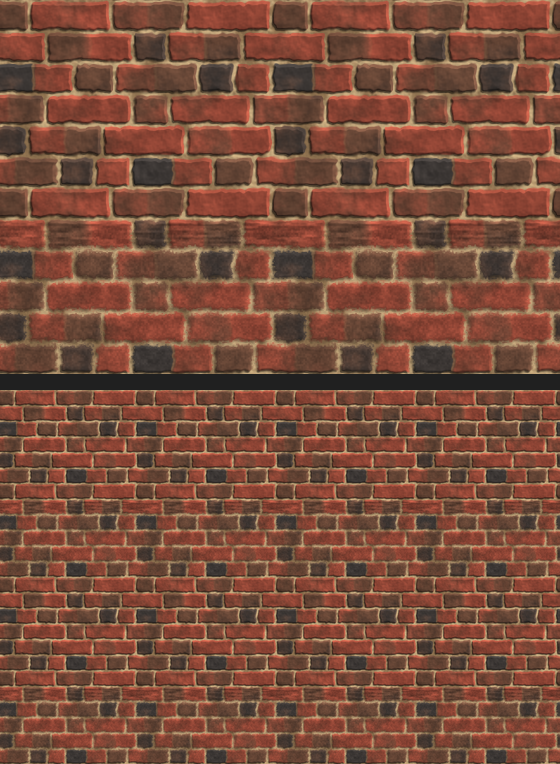
Top: one tile. Bottom: repeated 2 by 2.
Write a WebGL 1 fragment shader that draws this texture.

```glsl
precision highp float;
// Weathered brick wall: two by two repeats of a six-course bond in sandy mortar.
uniform vec2 u_resolution;

// One unit is one course; a repeat is 9 units wide and 6 courses high.
const vec2 REPEAT = vec2(9.0, 6.0);
const vec2 REPEATS = vec2(2.0, 2.0);
const float JOINT = 0.066;
const float CORNER = 0.09;
const vec2 TO_LIGHT = vec2(0.045, 0.06);

const vec3 SLATE = vec3(0.23, 0.21, 0.20);
const vec3 BROWN = vec3(0.38, 0.26, 0.20);
const vec3 RED = vec3(0.54, 0.26, 0.20);
const vec3 SAND = vec3(0.77, 0.66, 0.49);
const vec3 DIRT = vec3(0.54, 0.43, 0.30);

float hash(vec2 p) {
  vec3 q = fract(p.xyx * vec3(0.1031, 0.1030, 0.0973));
  q += dot(q, q.yzx + 33.33);
  return fract((q.x + q.y) * q.z);
}

// Value noise that wraps with the repeat; whole-number cells per unit.
float noise(vec2 p, vec2 cells) {
  vec2 period = REPEAT * cells;
  vec2 i = floor(p * cells);
  vec2 f = fract(p * cells);
  f = f * f * (3.0 - 2.0 * f);
  vec2 a = mod(i, period);
  vec2 b = mod(i + 1.0, period);
  return mix(mix(hash(a), hash(vec2(b.x, a.y)), f.x),
             mix(hash(vec2(a.x, b.y)), hash(b), f.x), f.y);
}

float fbm(vec2 p) {
  float sum = 0.0;
  float amplitude = 0.46;
  float cells = 2.0;
  for (int i = 0; i < 4; i++) {
    sum += amplitude * noise(p, vec2(cells));
    amplitude *= 0.6;
    cells *= 2.0;
  }
  return sum;
}

// Irregular joints: shift the wall a little before laying the bricks.
vec2 wobble(vec2 p) {
  vec2 broad = vec2(noise(p, vec2(2.0)), noise(p + 4.3, vec2(2.0)));
  vec2 chips = vec2(noise(p, vec2(7.0)), noise(p + 2.7, vec2(7.0)));
  return p + 0.07 * (broad - 0.5) + 0.07 * (chips - 0.5);
}

// Returns depth inside the brick, its tone, and the seam between its halves.
vec3 brick(vec2 p) {
  float row = floor(REPEAT.y * REPEATS.y - p.y) + 0.5;
  float course = mod(row, 3.0);
  float x = p.x - 0.5 * REPEAT.x * floor(row / 3.0);
  vec4 starts = vec4(0.96, 3.59, 5.95, 8.74);
  vec4 left = vec4(0.88, 0.72, 1.0, 0.66);
  vec4 right = vec4(0.94, 0.5, 1.0, 0.6);
  if (course > 2.0) {
    starts = vec4(2.39, 3.68, 6.38, 8.72);
    left = vec4(0.42, 0.8, 0.28, 0.0);
    right = vec4(0.42, 0.52, 0.9, 0.92);
  } else if (course > 1.0) {
    starts = vec4(1.52, 4.27, 5.39, 7.80);
    left = vec4(0.7, 0.22, 0.9, 0.95);
    right = vec4(0.95, 0.22, 0.5, 0.97);
  }
  // The nearest joint to the left begins the current brick.
  float along = REPEAT.x;
  float width = 1.0;
  vec2 tones = vec2(0.0);
  for (int i = 0; i < 4; i++) {
    float offset = mod(x - starts.x, REPEAT.x);
    if (offset < along) {
      along = offset;
      width = mod(starts.y - starts.x, REPEAT.x);
      tones = vec2(left.x, right.x);
    }
    starts = starts.yzwx;
    left = left.yzwx;
    right = right.yzwx;
  }
  // One stretcher in the third course is cut into two headers.
  if (course > 2.0 && abs(width - 2.34) < 0.1) {
    width *= 0.5;
    tones = vec2(along < width ? tones.x : tones.y);
    along = mod(along, width);
  }
  float middle = along - 0.5 * width;
  vec2 q = abs(vec2(middle, fract(p.y) - 0.5)) - 0.5 * vec2(width, 1.0) + JOINT + CORNER;
  float depth = CORNER - length(max(q, 0.0)) - min(max(q.x, q.y), 0.0);
  float tone = mix(tones.x, tones.y, smoothstep(-0.12, 0.12, middle));
  float seam = abs(tones.y - tones.x) * (1.0 - smoothstep(0.0, 0.07, abs(middle)));
  return vec3(depth, tone, seam);
}

float height(vec2 p, float depth, float softness) {
  return smoothstep(-softness, 0.05 + softness, depth) + 0.8 * fbm(p);
}

vec3 brickColour(float tone) {
  return mix(mix(SLATE, BROWN, smoothstep(0.0, 0.5, tone)), RED, smoothstep(0.5, 1.0, tone));
}

void main() {
  vec2 p = gl_FragCoord.xy / u_resolution * REPEAT * REPEATS;

  // The lower courses are blurred and speckled, one of them streaked.
  float worn = smoothstep(5.1, 4.5, p.y) * smoothstep(0.0, 0.4, p.y);
  float streaked = smoothstep(3.9, 4.2, p.y) * smoothstep(5.1, 4.8, p.y);
  float softness = mix(0.03, 0.07, worn);
  float speckle = noise(p, vec2(18.0)) - 0.5;
  float streak = noise(p, vec2(2.0, 14.0)) - 0.5;

  vec3 here = brick(wobble(p));
  vec3 toward = brick(wobble(p + TO_LIGHT));
  float depth = here.x + 0.09 * worn * speckle;
  float slope = height(p, here.x, softness) - height(p + TO_LIGHT, toward.x, softness);
  float grain = fbm(p + 3.1);
  float stain = noise(p + 1.7, vec2(1.0)) - 0.5;

  vec3 clay = brickColour(clamp(here.y + 0.3 * stain + 0.35 * (grain - 0.5), 0.0, 1.0));
  clay *= 0.78 + 0.46 * grain;
  clay = mix(clay, DIRT, 0.5 * here.z);
  vec3 mortar = mix(DIRT, SAND, smoothstep(0.25, 0.65, grain));
  vec3 colour = mix(mortar, clay, smoothstep(-softness, softness, depth));

  // Relief lit from the upper right, fading on the worn courses.
  colour *= 1.0 + clamp(slope, -0.65, 0.45) * mix(0.85, 0.5, worn);
  colour *= 1.0 + 0.45 * streaked * streak + 0.2 * worn * speckle;
  gl_FragColor = vec4(clamp(colour, 0.0, 1.0), 1.0);
}
```
